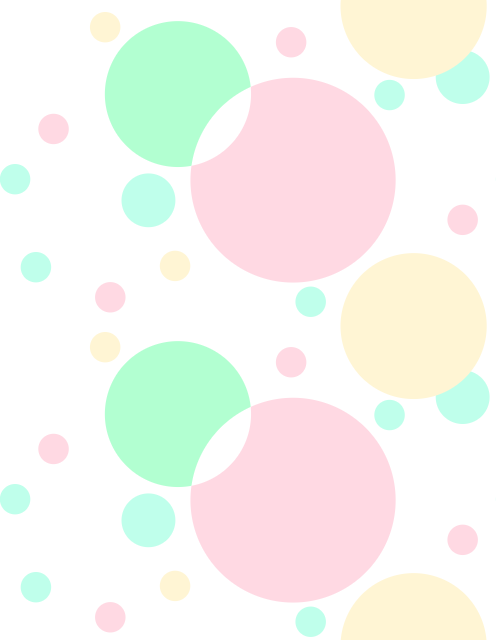
This pattern is drawn by a Shadertoy shader. Its source:

```glsl
// Pastel discs of mixed size scattered on white, one repeat across and two down.
// Each disc is a wrapped distance function painted in order of colour group;
// where the green disc crosses the large pink one, the overlap is knocked out to white.

const vec2 REPEATS = vec2(1.0, 2.0);
const vec2 CELL = vec2(1.547, 1.0);      // size of one repeat, in repeat heights

const vec3 WHITE  = vec3(1.0);
const vec3 MINT   = vec3(0.75, 1.00, 0.92);
const vec3 PINK   = vec3(1.00, 0.85, 0.89);
const vec3 CREAM  = vec3(1.00, 0.96, 0.83);
const vec3 GREEN  = vec3(0.70, 1.00, 0.82);

const float BIG   = 0.228;               // radii
const float HUGE  = 0.320;
const float MID   = 0.084;
const float SMALL = 0.0475;

// Discs as centre and radius, grouped by colour in painting order
const int PINK_START = 6, CREAM_START = 11, DISCS = 14;
const vec3 DISC[DISCS] = vec3[DISCS](
    vec3(1.443, 0.759, MID),   vec3(0.463, 0.374, MID),   vec3(1.215, 0.703, SMALL),
    vec3(0.047, 0.440, SMALL), vec3(0.112, 0.165, SMALL), vec3(0.969, 0.057, SMALL),
    vec3(0.914, 0.437, HUGE),  vec3(0.908, 0.868, SMALL), vec3(0.167, 0.597, SMALL),
    vec3(1.443, 0.313, SMALL), vec3(0.344, 0.071, SMALL),
    vec3(1.290, 0.981, BIG),   vec3(0.328, 0.915, SMALL), vec3(0.546, 0.169, SMALL));
const vec3 GREEN_DISC = vec3(0.555, 0.706, BIG);

// Antialiased coverage of a disc that wraps around the repeat
float discCoverage(vec2 p, vec3 disc, float pixel) {
    vec2 d = p - disc.xy;
    d -= CELL * round(d / CELL);
    return clamp(0.5 - (length(d) - disc.z) / pixel, 0.0, 1.0);
}

void mainImage(out vec4 fragColor, in vec2 fragCoord) {
    vec2 p = fragCoord / iResolution.xy * REPEATS * CELL;
    float pixel = REPEATS.y * CELL.y / iResolution.y;

    // Scattered discs
    vec3 color = WHITE;
    for (int i = 0; i < DISCS; i++) {
        vec3 paint = i < PINK_START ? MINT : i < CREAM_START ? PINK : CREAM;
        color = mix(color, paint, discCoverage(p, DISC[i], pixel));
    }

    // Green disc and the white lens it shares with the large pink disc
    float green = discCoverage(p, GREEN_DISC, pixel);
    float pink = discCoverage(p, DISC[PINK_START], pixel);
    color = mix(color, mix(GREEN, WHITE, pink), green);

    fragColor = vec4(color, 1.0);
}
```
